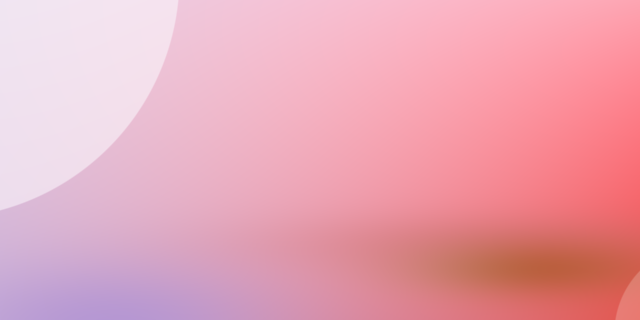
Reproduce this background procedurally as a Shadertoy shader.

```glsl
// Soft pink gradient with a lavender glow, an olive haze and two translucent discs.

// Gradient colours: left, middle and right of each row
const vec3 TOP_L = vec3(0.886, 0.808, 0.894);
const vec3 TOP_M = vec3(0.965, 0.753, 0.827);
const vec3 TOP_R = vec3(0.992, 0.647, 0.698);
const vec3 MID_L = vec3(0.863, 0.745, 0.855);
const vec3 MID_M = vec3(0.945, 0.659, 0.722);
const vec3 MID_R = vec3(0.980, 0.439, 0.471);
const vec3 LOW_L = vec3(0.804, 0.698, 0.843);
const vec3 LOW_M = vec3(0.855, 0.557, 0.647);
const vec3 LOW_R = vec3(0.890, 0.335, 0.305);

// Glows: centre and radii in canvas heights
const vec3 LAVENDER = vec3(0.690, 0.580, 0.832);
const vec2 LAVENDER_POS = vec2(0.34, -0.02);
const vec2 LAVENDER_SIZE = vec2(0.48, 0.19);
const vec3 SHADE = vec3(0.784, 0.431, 0.431);
const vec2 SHADE_POS = vec2(1.60, 0.24);
const vec2 SHADE_SIZE = vec2(0.70, 0.09);
const vec3 OLIVE = vec3(0.675, 0.475, 0.306);
const vec3 RUST = vec3(0.714, 0.365, 0.220);
const vec2 HAZE_POS = vec2(1.69, 0.16);
const vec2 HAZE_SIZE = vec2(0.38, 0.09);

// Discs: centre and radius, then tint and opacity
const vec3 BIG_DISC = vec3(-0.195, 1.073, 0.756);
const vec3 SMALL_DISC = vec3(2.20, -0.042, 0.280);
const vec4 BIG_TINT = vec4(0.980, 0.961, 0.984, 0.60);
const vec4 SMALL_TINT = vec4(1.0, 0.96, 0.92, 0.22);

// Smooth quadratic through three colours at t = 0, 0.5 and 1
vec3 blend3(vec3 a, vec3 b, vec3 c, float t) {
    vec3 control = 2.0 * b - 0.5 * (a + c);
    return mix(mix(a, control, t), mix(control, c, t), t);
}

float glow(vec2 p, vec2 centre, vec2 size) {
    vec2 d = (p - centre) / size;
    return exp(-dot(d, d));
}

vec3 addDisc(vec3 colour, vec2 p, vec3 disc, vec4 tint) {
    float edge = 1.0 / iResolution.y;
    float dist = length(p - disc.xy) - disc.z;
    float cover = 1.0 - smoothstep(-edge, edge, dist);
    return mix(colour, tint.rgb, tint.a * cover);
}

void mainImage(out vec4 fragColor, in vec2 fragCoord) {
    vec2 uv = fragCoord / iResolution.xy;
    vec2 p = fragCoord / iResolution.y;

    // Base gradient
    vec3 top = blend3(TOP_L, TOP_M, TOP_R, uv.x);
    vec3 mid = blend3(MID_L, MID_M, MID_R, uv.x);
    vec3 low = blend3(LOW_L, LOW_M, LOW_R, uv.x);
    vec3 colour = blend3(low, mid, top, uv.y);

    // Lavender glow and olive haze
    colour = mix(colour, LAVENDER, 0.85 * glow(p, LAVENDER_POS, LAVENDER_SIZE));
    colour = mix(colour, SHADE, 0.45 * glow(p, SHADE_POS, SHADE_SIZE));
    vec3 haze = mix(OLIVE, RUST, smoothstep(1.25, 1.75, p.x));
    colour = mix(colour, haze, 0.90 * glow(p, HAZE_POS, HAZE_SIZE));

    // Translucent discs
    colour = addDisc(colour, p, BIG_DISC, BIG_TINT);
    colour = addDisc(colour, p, SMALL_DISC, SMALL_TINT);

    fragColor = vec4(colour, 1.0);
}
```
